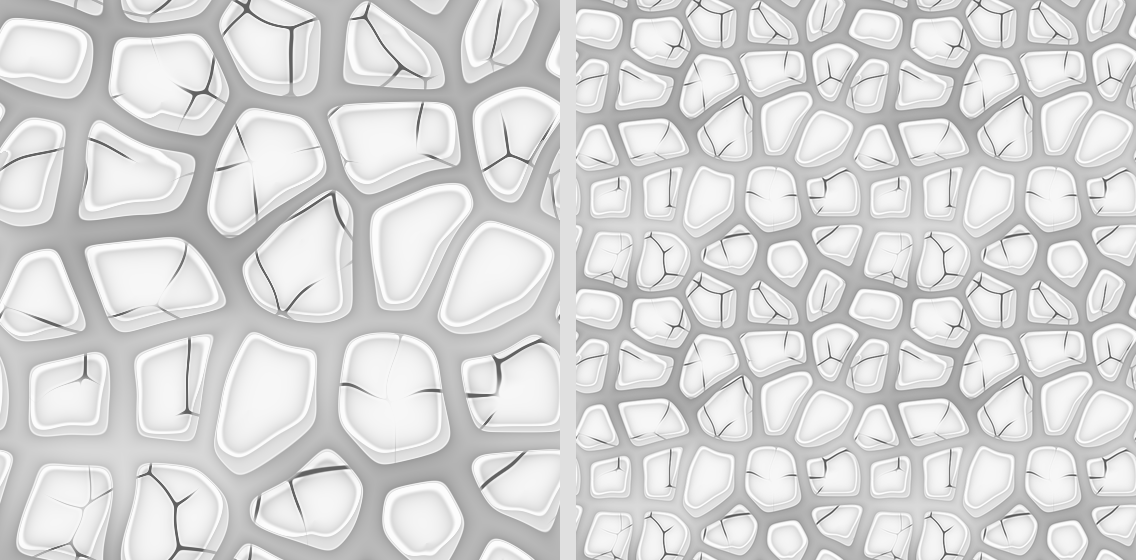
Left: one tile. Right: repeated 2 by 2.
Give the GLSL for this texture map, as a three.js fragment shader.

```glsl
// Pale cracked plates set in grey mortar, drawn as a height-like tone map.
// Rounded wrapping Voronoi cells give the plates with skirt, rim and inner
// shade; a second, finer cell layer gives the thin dark cracks.
varying vec2 vUv;

vec2 hash2(vec2 p) {
  return fract(sin(vec2(dot(p, vec2(127.1, 311.7)), dot(p, vec2(269.5, 183.3)))) * 43758.545);
}

// Whole cell index wrapped to n repeats
vec2 wrapCell(vec2 cell, float n) {
  return floor(mod(cell + 0.5, n));
}

// Value noise that wraps after n lattice steps
float noise(vec2 uv, float n) {
  vec2 x = uv * n, i = floor(x), f = fract(x);
  f = f * f * (3.0 - 2.0 * f);
  float a = hash2(wrapCell(i, n) + n).x;
  float b = hash2(wrapCell(i + vec2(1.0, 0.0), n) + n).x;
  float c = hash2(wrapCell(i + vec2(0.0, 1.0), n) + n).x;
  float d = hash2(wrapCell(i + 1.0, n) + n).x;
  return mix(mix(a, b, f.x), mix(c, d, f.x), f.y);
}

vec2 site(vec2 cell, float n, float seed) {
  return 0.5 + 0.8 * (hash2(wrapCell(cell, n) + seed) - 0.5);
}

// Returns edge distance, cell random value and offset from the cell centre
vec4 cells(vec2 uv, float n, float seed, float sharpness) {
  vec2 x = uv * n, i = floor(x), f = fract(x);
  vec2 nearest = vec2(0.0), toSite = vec2(0.0);
  float best = 9.0;
  for (int k = 0; k < 9; k++) {
    vec2 g = vec2(mod(float(k), 3.0), floor((float(k) + 0.5) / 3.0)) - 1.0;
    vec2 r = g + site(i + g, n, seed) - f;
    if (dot(r, r) < best) {
      best = dot(r, r);
      toSite = r;
      nearest = g;
    }
  }
  // Smooth minimum over all bisectors rounds the corners
  float sum = 0.0;
  for (int y = -2; y <= 2; y++) {
    for (int z = -2; z <= 2; z++) {
      vec2 g = nearest + vec2(float(y), float(z));
      vec2 r = g + site(i + g, n, seed) - f;
      vec2 across = r - toSite;
      if (dot(across, across) > 0.0001)
        sum += exp(-sharpness * dot(0.5 * (toSite + r), normalize(across)));
    }
  }
  float id = hash2(wrapCell(i + nearest, n) + seed + 7.3).y;
  return vec4(-log(sum) / (sharpness * n), id, -toSite / n);
}

void main() {
  vec2 warp = vec2(noise(vUv, 7.0), noise(vUv + 0.37, 8.0)) - 0.5;
  vec2 wander = vec2(noise(vUv + 0.61, 13.0), noise(vUv + 0.17, 14.0)) - 0.5;
  float drift = noise(vUv + 0.23, 6.0);

  // Plate outline, and the top face set back by a skirt on the lee side
  vec4 plate = cells(vUv + 0.035 * warp, 5.0, 3.7, 22.0);
  float base = plate.x - 0.011 - 0.013 * noise(vUv, 5.0);
  float lee = smoothstep(-0.1, 1.0, dot(normalize(plate.zw + 0.0001), vec2(0.45, -0.89)));
  float top = base - 0.003 - 0.018 * lee * (0.3 + drift);

  // Mortar with cloudy tone and contact shadow
  float mortar = 0.87 - 0.2 * noise(vUv + 0.45, 5.0) - 0.1 * exp(min(base, 0.0) / 0.009);

  // Skirt with a faint bright outline
  float skirt = 0.89 - 0.08 * exp(min(top, 0.0) / 0.006);
  skirt = mix(0.94, skirt, smoothstep(0.0012, 0.0035, base));

  // Top face: white rim, then a soft inner shade
  float rim = 0.004 + 0.010 * (1.0 - lee) * drift;
  float face = 0.97 - 0.14 * exp(-max(top - rim, 0.0) / 0.012);
  face = mix(0.99, face, smoothstep(rim * 0.6, rim + 0.003, top));

  // Cracks that taper out, leaving a light lip and a shaded fringe
  float crack = cells(vUv + 0.03 * warp + 0.025 * wander, 7.0, 31.0, 60.0).x;
  float open = step(0.2, plate.y) * smoothstep(0.3, 0.55, noise(vUv + 0.29, 9.0));
  face -= 0.11 * open * exp(-crack / 0.011) * smoothstep(0.003, 0.008, crack);
  float width = 0.0022 * open;
  float line = open * (1.0 - smoothstep(width - 0.0008, width + 0.0013, crack));

  float tone = mix(skirt, face, smoothstep(-0.001, 0.0012, top));
  tone = mix(tone, 0.38, line * mix(0.4, 1.0, smoothstep(-0.002, 0.004, top)));
  tone = mix(mortar, tone, smoothstep(-0.0012, 0.0012, base));
  gl_FragColor = vec4(vec3(tone), 1.0);
}
```
